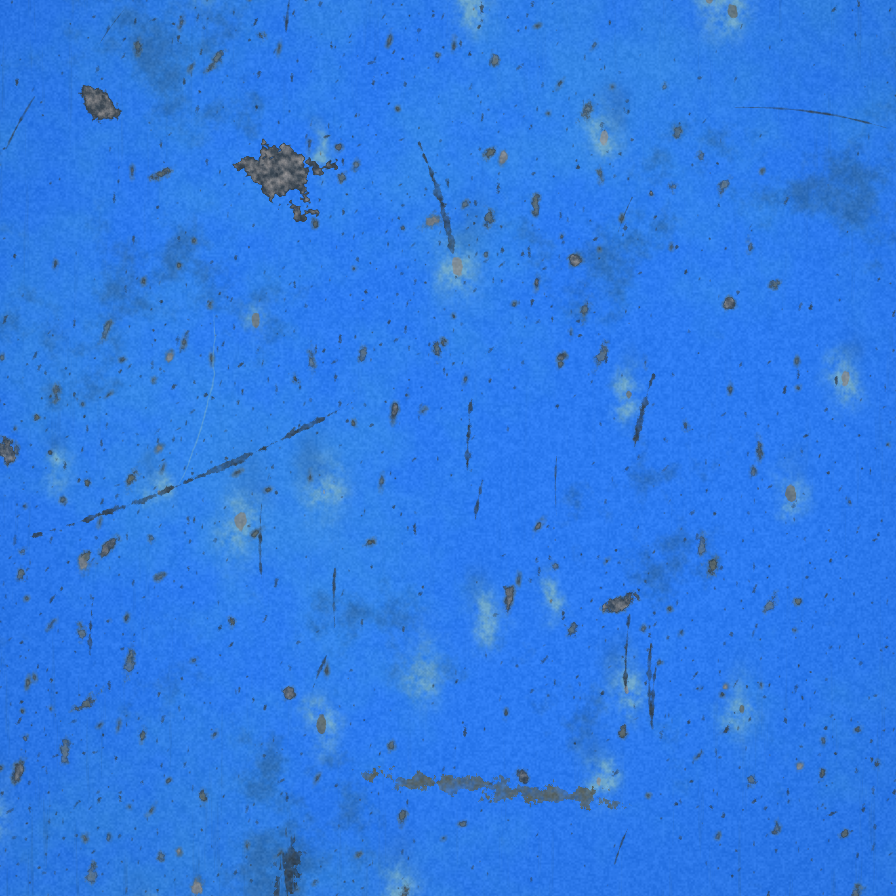
Write a WebGL 2 fragment shader that draws this texture.

```glsl
#version 300 es
precision highp float;

uniform vec2 u_resolution;
out vec4 fragColor;

const vec3 DEEP = vec3(0.17, 0.472, 0.928);
const vec3 LIGHT = vec3(0.205, 0.518, 0.892);
const vec3 GRIME = vec3(0.18, 0.39, 0.63);
const vec3 SCUFF = vec3(0.3, 0.42, 0.53);
const vec3 FADED = vec3(0.44, 0.66, 0.8);
const vec3 PRIMER = vec3(0.57, 0.59, 0.61);
const vec3 RUST = vec3(0.35, 0.38, 0.36);
const vec3 DARK = vec3(0.2, 0.25, 0.3);
const vec3 STEEL = vec3(0.46, 0.47, 0.49);
const float GRAIN = 0.062;
const float EDGE = 0.0011;
const float FADE_CELLS = 7.0;
const float FADE_RADIUS = 0.044;
const int SCRATCHES = 16;
const mat2 TURN = mat2(1.6, 1.2, -1.2, 1.6);

vec3 color;

void coat(vec3 layer, float amount) {
  color = mix(color, layer, amount);
}

vec3 hash3(vec2 p) {
  vec3 q = fract(p.xyx * vec3(0.1031, 0.103, 0.0973));
  q += dot(q, q.yxz + 33.33);
  return fract((q.xxy + q.yzz) * q.zyx);
}

float sines(vec2 p) {
  float sum = 0.0, amp = 0.5;
  for (int i = 0; i < 5; i++) {
    p = TURN * p + vec2(1.7, 4.1);
    sum += amp * sin(p.x + 1.4 * sin(p.y));
    amp *= 0.62;
  }
  return sum;
}

float noise(vec2 p) {
  vec2 i = floor(p), f = smoothstep(0.0, 1.0, fract(p));
  float low = mix(hash3(i).x, hash3(i + vec2(1, 0)).x, f.x);
  float high = mix(hash3(i + vec2(0, 1)).x, hash3(i + 1.0).x, f.x);
  return mix(low, high, f.y) - 0.5;
}

float cover(float d) {
  float soft = max(EDGE, 0.7 / u_resolution.y);
  return smoothstep(soft, -soft, d);
}

// Clustered flakes, mostly upright: signed distance and tint
vec2 flakes(vec2 uv, float cells, float radius, float density) {
  vec2 nearest = vec2(1, 0);
  float wobble = sines(uv * 0.75 / radius);
  for (int k = 0; k < 9; k++) {
    vec2 id = floor(uv * cells) + vec2(k % 3, k / 3) - 1.0, p = id / cells;
    vec3 place = hash3(id + cells * 3.7), look = hash3(id + cells * 5.3 + 57.0);
    float wear = 0.95 - 0.3 * p.x + 0.5 * sin(7.0 * p.x + 2.0 * sin(6.0 * p.y));
    if (place.z > density * wear) continue;
    float a = 10.0 * pow(look.x - 0.5, 3.0);
    vec2 d = mat2(cos(a), sin(a), -sin(a), cos(a)) * (uv - p - place.xy / cells);
    vec2 shape = radius * mix(0.3, 1.0, look.y * look.y) * vec2(0.65, mix(0.7, 2.0, look.z * look.z));
    float dist = (length(d / shape) - 1.0 + 0.75 * wobble) * shape.x;
    if (dist < nearest.x) nearest = vec2(dist, fract(look.y * 37.0));
  }
  return nearest;
}

// Bowed, tapering, broken stroke
float stroke(vec2 p, vec2 a, vec2 b, float width, float bow, float rough) {
  vec2 ab = b - a;
  float t = clamp(dot(p - a, ab) / dot(ab, ab), 0.0, 1.0), arch = t * (1.0 - t);
  vec2 axis = a + ab * t + vec2(-ab.y, ab.x) * bow * 4.0 * arch;
  return cover(length(p - axis) - width * (2.0 * sqrt(arch) + rough * sines(p * 75.0)));
}

vec3 metal(vec2 uv, float dist, float rim) {
  float speck = 0.5 * sines(uv * 110.0) + 0.9 * noise(uv * 260.0);
  return mix(DARK, STEEL, clamp(0.6 + speck, 0.1, 1.5) * smoothstep(0.0, rim, -dist));
}

void main() {
  vec2 uv = gl_FragCoord.xy / u_resolution.y;
  float mottled = sines(uv * 24.0);
  float fine = sines(uv * 60.0 + 3.0) + noise(uv * 230.0);

  // Paint with broad tone, grime and faint streaks
  color = mix(DEEP, LIGHT, smoothstep(-0.3, 1.05, sines(uv * 2.3) + 0.35 * mottled));
  float border = smoothstep(0.3, 0.75, length(uv - vec2(0.53, 0.55)));
  color *= 1.02 - 0.07 * border;
  coat(GRIME, 0.7 * smoothstep(0.5, 1.5, sines(uv * 5.0 + 9.0) + 0.35 * mottled + 0.2 * fine + 0.5 * border));
  coat(GRIME, 0.25 * (0.2 + border) * smoothstep(0.5, 1.1, sines(uv * vec2(85, 5))));

  // Faded blooms with shaded flanks and worn cores
  vec2 warp = 0.012 * vec2(mottled, sines(uv * 21.0 + 5.0));
  for (int k = 0; k < 9; k++) {
    vec2 id = floor(uv * FADE_CELLS) + vec2(k % 3, k / 3) - 1.0;
    vec3 place = hash3(id + 21.0), look = hash3(id + 83.0);
    if (place.z > 0.5) continue;
    vec2 d = (uv - (id + place.xy) / FADE_CELLS) * vec2(1.4, 0.85);
    float r = FADE_RADIUS * mix(0.4, 1.0, look.x);
    vec2 q = (d + warp) / r, flank = q - vec2(look.y - 0.5, 0.9);
    coat(GRIME, 0.45 * look.z * exp(-2.5 * dot(flank, flank)));
    coat(FADED, clamp(exp(-2.0 * dot(q, q)) * (0.75 + 0.55 * fine), 0.0, 0.95));
    float core = length(d) - r * 0.25 * look.y + 0.003 * mottled + 0.002 * fine;
    coat(mix(RUST, PRIMER, look.z), 0.85 * cover(core));
  }

  // Pits, chips and larger scabs
  vec2 pits = flakes(uv, 70.0, 0.0025, 0.36);
  vec2 chips = flakes(uv, 26.0, 0.0064, 0.32);
  vec2 scabs = flakes(uv, 10.0, 0.0135, 0.36);
  coat(DARK, mix(0.35, 0.85, pits.y) * cover(pits.x));
  coat(SCUFF, smoothstep(0.004, 0.0, min(chips.x, scabs.x)) * clamp(0.5 + 0.5 * fine, 0.0, 0.9));
  vec3 chipColor = mix(DARK, mix(RUST, PRIMER, 0.3 * chips.y), smoothstep(0.0, 0.0025, -chips.x));
  coat(chipColor, mix(0.9, 0.55, chips.y) * cover(chips.x));
  coat(mix(metal(uv, scabs.x, 0.002), PRIMER, 0.6 * step(0.75, scabs.y)), 0.92 * cover(scabs.x));

  // Short upright scratches
  float worn = clamp(0.7 + 0.28 * fine, 0.2, 0.95);
  for (int i = 0; i < SCRATCHES; i++) {
    vec3 place = hash3(vec2(i, 5)), look = hash3(vec2(i, 31));
    float lean = 5.0 * pow(look.x - 0.5, 3.0);
    vec2 reach = mix(0.025, 0.11, look.y) * vec2(sin(lean), cos(lean));
    float width = mix(0.0004, 0.0021, look.z * look.z);
    coat(DARK, worn * stroke(uv, place.xy, place.xy + reach, width, 0.02, 1.4));
  }

  // Long gouges, pale crack and rusty smear
  float gouge = stroke(uv, vec2(0.03, 0.4), vec2(0.4, 0.555), 0.0021, -0.03, 1.5);
  gouge = max(gouge, stroke(uv, vec2(0.468, 0.84), vec2(0.507, 0.71), 0.0028, 0.03, 1.0));
  gouge = max(gouge, stroke(uv, vec2(0.82, 0.88), vec2(0.99, 0.857), 0.0008, 0.04, 0.8));
  float tear = stroke(uv, vec2(0.315, -0.02), vec2(0.325, 0.08), 0.01, 0.0, 0.8);
  coat(DARK, worn * max(gouge, tear * smoothstep(-0.5, 0.2, sines(uv * vec2(120, 25)))));
  vec2 shaken = uv + 0.004 * sines(uv * 14.0);
  coat(FADED, 0.65 * stroke(shaken, vec2(0.2, 0.46), vec2(0.24, 0.65), 0.0007, -0.06, 0.3));
  coat(RUST, worn * stroke(uv, vec2(0.41, 0.135), vec2(0.7, 0.104), 0.008, 0.0, 1.2));

  // Bare metal
  vec2 d = uv - vec2(0.32, 0.8);
  float bare = length(d * vec2(0.75, 1)) - 0.031 + 0.02 * sines(d * 26.0);
  d = TURN * (uv - vec2(0.11, 0.883)) * 0.5;
  bare = min(bare, length(d * vec2(0.7, 1.2)) - 0.017 + 0.005 * sines(d * 60.0));
  coat(metal(uv, bare, 0.004), cover(bare));

  color += GRAIN * (noise(uv * 470.0) + 0.5 * noise(uv * 210.0));
  fragColor = vec4(clamp(color, 0.0, 1.0), 1);
}
```
